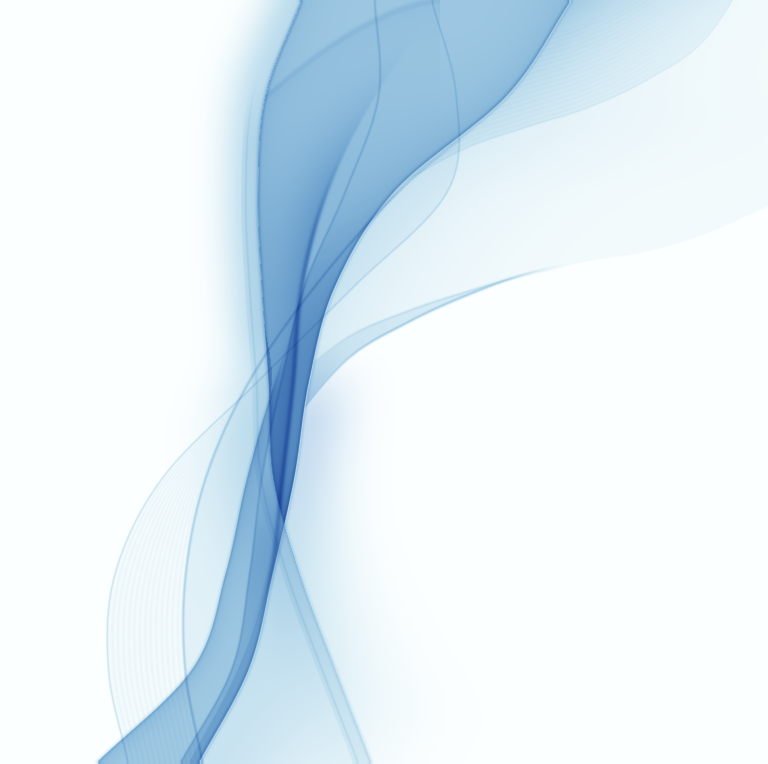
Reproduce this background procedurally as a Shadertoy shader.

```glsl
// Smooth curve through nine evenly spaced knots
float spline(float s, float k[9]) {
    s = clamp(s, 0.0, 1.0) * 8.0;
    int i = min(int(s), 7);
    float f = s - float(i);
    float p1 = k[i], p2 = k[i + 1];
    float p0 = i > 0 ? k[max(i - 1, 0)] : 2.0 * p1 - p2;
    float p3 = i < 7 ? k[min(i + 2, 8)] : 2.0 * p2 - p1;
    return p1 + 0.5 * f * (p2 - p0 + f * (2.0 * p0 - 5.0 * p1 + 4.0 * p2 - p3
         + f * (3.0 * (p1 - p2) + p3 - p0)));
}

// Signed distance across a curve, positive on its far side
float side(float s, float across, float k[9]) {
    s = clamp(s, 0.004, 0.996);
    float slope = (spline(s + 0.004, k) - spline(s - 0.004, k)) / 0.008;
    return (across - spline(s, k)) / sqrt(1.0 + slope * slope);
}

float inside(float left, float right) {
    float aa = 0.8 / iResolution.y;
    return smoothstep(-aa, aa, left) * smoothstep(-aa, aa, -right);
}

float rim(float d, float width) {
    return exp(-d * d / (width * width));
}

// Fine threads spread evenly between two curves
float threads(float l, float r, float count) {
    float phase = count * l / max(l - r, 0.001);
    return inside(l, r) * (0.5 + 0.5 * cos(6.2832 * phase));
}

void mainImage(out vec4 fragColor, in vec2 fragCoord) {
    vec2 uv = fragCoord / iResolution.xy;
    float x = uv.x, t = 1.0 - uv.y;

    // Flowing edges, from top to bottom
    float outer = side(t, x, float[9](.393, .346, .336, .341, .350, .356, .390, .436, .484));
    float fold  = side(t, x, float[9](.573, .488, .426, .393, .382, .368, .352, .310, .245));
    float crest = side(t, x, float[9](.744, .660, .514, .436, .402, .383, .355, .324, .258));
    float vein  = side(t, x, float[9](.746, .664, .520, .410, .324, .268, .242, .241, .264));
    float loop  = side(t, x, float[9](.562, .594, .583, .461, .335, .212, .150, .141, .167));
    float core  = side(t, x, float[9](.488, .493, .450, .396, .366, .341, .325, .302, .234));
    float tail  = side(t, x, float[9](.744, .660, .514, .406, .358, .322, .294, .251, .124));

    // Wing edges, from left to right
    float s = (x - 0.375) / 0.625;
    float wing  = side(s, t, float[9](.561, .470, .422, .386, .358, .342, .329, .305, .270));
    float wing2 = side(s, t, float[9](.500, .441, .407, .381, .359, .345, .332, .310, .275));
    float veil  = side(s, t, float[9](.330, .280, .235, .193, .166, .141, .104, .047, -.080));

    float lower = smoothstep(0.42, 0.58, t);
    float ink = 0.0;

    // Soft glows beside the ribbon
    float leftEdge = mix(outer, min(outer, tail), lower);
    float leftGlow = mix(0.30, 0.20, lower) * (1.0 - 0.7 * smoothstep(0.65, 0.95, t));
    ink += leftGlow * rim(min(leftEdge, 0.0), mix(0.045, 0.07, lower)) * step(leftEdge, 0.0);
    float rightGlow = smoothstep(0.44, 0.56, t) * smoothstep(0.0, 0.003, crest)
                    * rim(crest, mix(0.06, 0.15, smoothstep(0.6, 1.0, t)));
    ink += 0.24 * rightGlow;

    // Pale wing and the tinted veil above it
    float right = smoothstep(0.0, 0.003, crest);
    float wingMask = right * inside(1.0, wing) * smoothstep(0.3, 0.4, x);
    ink += wingMask * (0.035 + 0.14 * exp(-max(crest, 0.0) / 0.09));
    ink += wingMask * inside(0.2, loop) * 0.06;
    float veilMask = right * inside(1.0, veil);
    ink += veilMask * (0.03 + 0.26 * exp(-max(crest, 0.0) / 0.10 - t / 0.11));
    ink += right * 0.025 * threads(-veil, 0.0 - veil - 0.11, 18.0) * smoothstep(1.0, 0.7, x);
    ink += 0.10 * right * inside(wing2, wing) * smoothstep(0.75, 0.6, x);

    // Main ribbon, shaded toward its fold
    float body = inside(outer, crest);
    float shade = smoothstep(0.02, 0.32, t) * exp(min(fold, 0.0) / 0.055);
    shade *= mix(0.25, 1.0, smoothstep(0.004, -0.002, fold));
    ink += body * (0.48 + 0.45 * shade + 0.12 * exp(crest / 0.025));
    ink += body * 0.10 * exp(-max(outer, 0.0) / 0.02);

    // Dark core and the lower sheets
    ink += inside(core, crest) * smoothstep(0.22, 0.48, t)
         * (0.38 + 0.32 * smoothstep(0.58, 0.75, t));
    ink += inside(fold, crest) * smoothstep(0.68, 0.85, t) * 0.15;
    ink += inside(tail, core) * lower * (0.46 + 0.15 * exp(-max(tail, 0.0) / 0.012));
    ink += inside(vein, tail) * lower * 0.08;
    ink += inside(loop, tail) * lower * 0.035;
    ink += 0.035 * lower * threads(loop, vein, 14.0);
    ink += 0.07 * inside(outer + 0.022, outer) * smoothstep(0.1, 0.2, t);

    // Arc crossing the top of the ribbon
    float arc = t - 0.124 * pow(max((0.573 - x) / 0.224, 0.0), 1.6);
    ink += body * step(x, 0.573) * (0.12 * rim(arc, 0.004)
         + 0.07 * smoothstep(0.0, 0.004, arc) * exp(-max(arc, 0.0) / 0.06));

    // Thin bright-dark contours
    ink += 0.28 * rim(outer, 0.0028) * (1.0 - 0.55 * smoothstep(0.55, 0.72, t));
    ink += 0.10 * rim(outer + 0.016, 0.0015) * smoothstep(0.08, 0.2, t);
    ink += 0.32 * rim(crest, 0.0030);
    ink += 0.45 * rim(fold, 0.0035) * smoothstep(0.18, 0.34, t) * smoothstep(0.85, 0.7, t);
    ink += 0.25 * rim(vein, 0.0018) * smoothstep(0.15, 0.28, t);
    ink += 0.16 * rim(loop, 0.0013);
    ink += 0.20 * rim(core, 0.0016);
    ink += 0.18 * rim(tail, 0.0025) * lower;
    float tip = smoothstep(0.39, 0.5, x) * smoothstep(0.76, 0.62, x);
    ink += tip * (0.28 * rim(wing, 0.0020) + 0.12 * rim(wing2, 0.0018));
    ink += 0.05 * right * rim(veil, 0.0015);

    // Absorb light through the ink
    vec3 color = vec3(0.99, 1.0, 1.0) * exp(-ink * vec3(1.0, 0.49 + 0.07 * ink, 0.26));
    color -= vec3(0.0, 0.025, 0.0) * rightGlow * smoothstep(0.75, 0.55, t);
    fragColor = vec4(clamp(color, 0.0, 1.0), 1.0);
}
```
